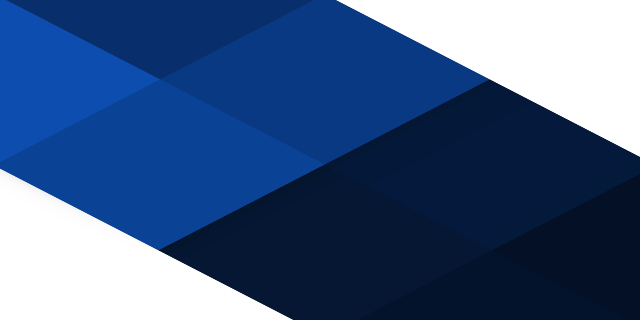
This background is drawn by a WebGL 2 fragment shader. Its source:

```glsl
#version 300 es
precision highp float;
// A wide diagonal ribbon of blue and navy diamonds on white.
// Two slanted coordinates, one falling and one rising, cut the plane into
// lattice cells; each cell is tinted, then two soft shadows are laid on.
uniform vec2 u_resolution;
out vec4 outColor;

// Geometry, in canvas heights
const float SLOPE = 0.516;
const vec3 FALLING = vec3(-0.5417, -0.0100, 0.5270); // ribbon top, seam, ribbon bottom
const vec3 RISING = vec3(0.5065, 1.0378, 1.5755);    // cuts across the ribbon

// Cell colours, from upper left to lower right
const vec3 PAPER = vec3(1.0);
const vec3 UPPER[4] = vec3[4](
  vec3(0.030, 0.185, 0.420), vec3(0.036, 0.222, 0.510),
  vec3(0.016, 0.100, 0.230), vec3(0.012, 0.063, 0.148));
const vec3 LOWER[4] = vec3[4](
  vec3(0.047, 0.302, 0.685), vec3(0.038, 0.260, 0.590),
  vec3(0.018, 0.090, 0.200), vec3(0.012, 0.073, 0.170));

// Shadows
const float FOLD_WIDTH = 0.035;
const float FOLD_STRENGTH = 0.14;
const float RIM_WIDTH = 0.018;
const float RIM_STRENGTH = 0.07;
const float RIM_LENGTH = 0.55;

// Smooth step across an edge, one pixel wide
float cover(float edge, float value) {
  float halfPixel = 0.5 * sqrt(1.0 + SLOPE * SLOPE) / u_resolution.y;
  return smoothstep(edge - halfPixel, edge + halfPixel, value);
}

// Picks the colour of a row of cells along the rising coordinate
vec3 rowColor(vec3 cells[4], float rise) {
  vec3 color = cells[0];
  for (int i = 0; i < 3; i++) {
    color = mix(color, cells[i + 1], cover(RISING[i], rise));
  }
  return color;
}

void main() {
  vec2 p = gl_FragCoord.xy / u_resolution.y;
  float down = 1.0 - p.y;
  float fall = down - SLOPE * p.x;
  float rise = down + SLOPE * p.x;

  // Diamonds on both sides of the seam
  vec3 ribbon = mix(rowColor(UPPER, rise), rowColor(LOWER, rise), cover(FALLING.y, fall));

  // Soft shadow on the dark side of the fold
  float past = max(rise - RISING.y, 0.0);
  float fold = cover(RISING.y, rise) * exp(-past / FOLD_WIDTH);
  ribbon *= 1.0 - FOLD_STRENGTH * fold;

  // Pale shadow under the lower left rim
  float below = max(fall - FALLING.z, 0.0);
  float rim = exp(-below / RIM_WIDTH) * cover(FALLING.z, fall);
  rim *= 1.0 - smoothstep(0.0, RIM_LENGTH, p.x);
  vec3 ground = PAPER * (1.0 - RIM_STRENGTH * rim);

  float inside = cover(FALLING.x, fall) * (1.0 - cover(FALLING.z, fall));
  outColor = vec4(mix(ground, ribbon, inside), 1.0);
}
```
